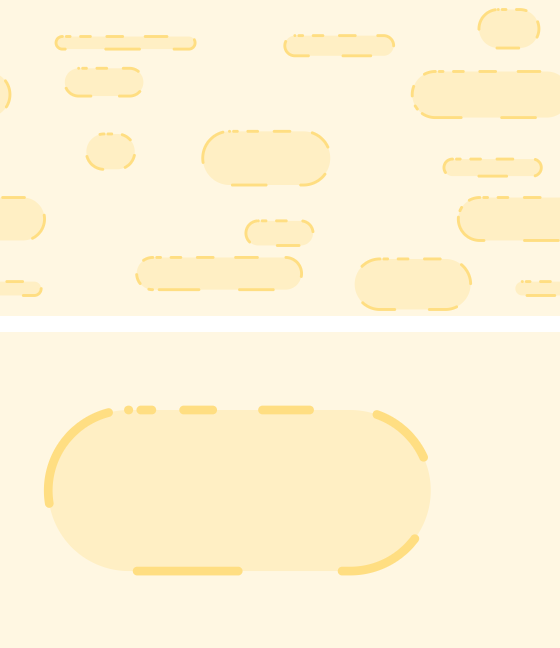
Top, the full canvas; bottom, a detail of the centre.
Write a WebGL 2 fragment shader that draws this pattern.

```glsl
#version 300 es
precision highp float;
// Soft cream field scattered with horizontal pills, each outlined by round-capped dashes.
// Staggered rows of cells hold one pill each; its size and place come from additive sequences.
// Dashes are cut along the outline's arc length and grow longer until the cycle restarts.

uniform vec2 u_resolution;
out vec4 fragColor;

// All lengths are in canvas heights.
#define ROWS 5.0
#define MARGIN 0.025
#define WIDTH_RANGE vec2(0.15, 0.555)
#define HEIGHT_RANGE vec2(0.03, 0.17)
#define STROKE_RADIUS 0.0046
#define DASH_LEAD 0.0127
#define DASH_FIRST 0.0116
#define GAP_FIRST 0.0336
#define DASH_GROWTH 0.019
#define DASH_CYCLE 0.988

const float PI = 3.14159265;
const vec3 CREAM = vec3(1.0, 0.97, 0.888);
const vec3 PILL_FILL = vec3(1.0, 0.937, 0.77);
const vec3 DASH_GOLD = vec3(1.0, 0.87, 0.51);

// Evenly spread pseudo-random value for a pill index.
float spread(float index, float stride, float start) {
    return fract(index * stride + start);
}

float pillDistance(vec2 p, float halfLength, float radius) {
    p.x -= clamp(p.x, -halfLength, halfLength);
    return length(p) - radius;
}

// Clockwise arc length from the left end of the top edge.
float outlinePosition(vec2 p, float halfLength, float radius) {
    bool secondHalf = p.x < -halfLength || (p.x <= halfLength && p.y < 0.0);
    if (secondHalf) p = -p;
    float beyond = p.x - halfLength;
    float turn = beyond > 0.0 ? atan(beyond, p.y) : 0.0;
    float along = min(p.x, halfLength) + halfLength + radius * turn;
    return along + (secondHalf ? 2.0 * halfLength + PI * radius : 0.0);
}

// Where dash k of a cycle begins: the sum of all growing dashes and gaps before it.
float dashStart(float k) {
    return k * (DASH_GROWTH * k + DASH_FIRST + GAP_FIRST - DASH_GROWTH);
}

// Distance along the outline to the nearest dash, zero inside one.
float dashDistance(float along, float perimeter) {
    float t = along - DASH_LEAD;
    float gap = -t;
    if (t >= 0.0) {
        t = mod(t, DASH_CYCLE);
        float b = DASH_FIRST + GAP_FIRST - DASH_GROWTH;
        float k = floor((sqrt(b * b + 4.0 * DASH_GROWTH * t) - b) / (2.0 * DASH_GROWTH));
        float dashEnd = dashStart(k) + DASH_FIRST + DASH_GROWTH * k;
        float nextDash = min(dashStart(k + 1.0), DASH_CYCLE);
        gap = min(max(t - dashEnd, 0.0), nextDash - t);
    }
    // A single dot marks the seam.
    return min(gap, min(along, perimeter - along));
}

float coverage(float d) {
    return clamp(0.5 - d * u_resolution.y, 0.0, 1.0);
}

void main() {
    vec2 uv = gl_FragCoord.xy / u_resolution;
    float aspect = u_resolution.x / u_resolution.y;

    // Rows alternate between three and two cells and wrap around sideways.
    float row = floor(uv.y * ROWS);
    float cells = 3.0 - mod(row, 2.0);
    float x = fract(uv.x + row * 0.618 + 0.12) * cells;
    vec2 cellSize = vec2(aspect / cells, 1.0 / ROWS);
    vec2 local = vec2(fract(x), fract(uv.y * ROWS)) * cellSize;
    float index = floor(2.5 * row + 0.5) + floor(x);

    // Size and centre of this cell's pill.
    vec2 size = vec2(mix(WIDTH_RANGE.x, WIDTH_RANGE.y, spread(index, 0.618, 0.3)),
                     mix(HEIGHT_RANGE.x, HEIGHT_RANGE.y, spread(index, 0.4142, 0.1)));
    size = min(size, cellSize - MARGIN);
    vec2 jitter = vec2(spread(index, 0.7549, 0.2), spread(index, 0.5698, 0.4));
    vec2 center = 0.5 * (size + MARGIN) + (cellSize - size - MARGIN) * jitter;
    float radius = 0.5 * min(size.x, size.y);
    float halfLength = 0.5 * size.x - radius;

    // Fill, then dashes centred on the edge.
    vec2 p = local - center;
    float edge = pillDistance(p, halfLength, radius);
    float perimeter = 4.0 * halfLength + 2.0 * PI * radius;
    float along = outlinePosition(p, halfLength, radius);
    float dash = length(vec2(edge, dashDistance(along, perimeter))) - STROKE_RADIUS;

    vec3 color = mix(CREAM, PILL_FILL, coverage(edge));
    color = mix(color, DASH_GOLD, coverage(dash));
    fragColor = vec4(color, 1.0);
}
```
